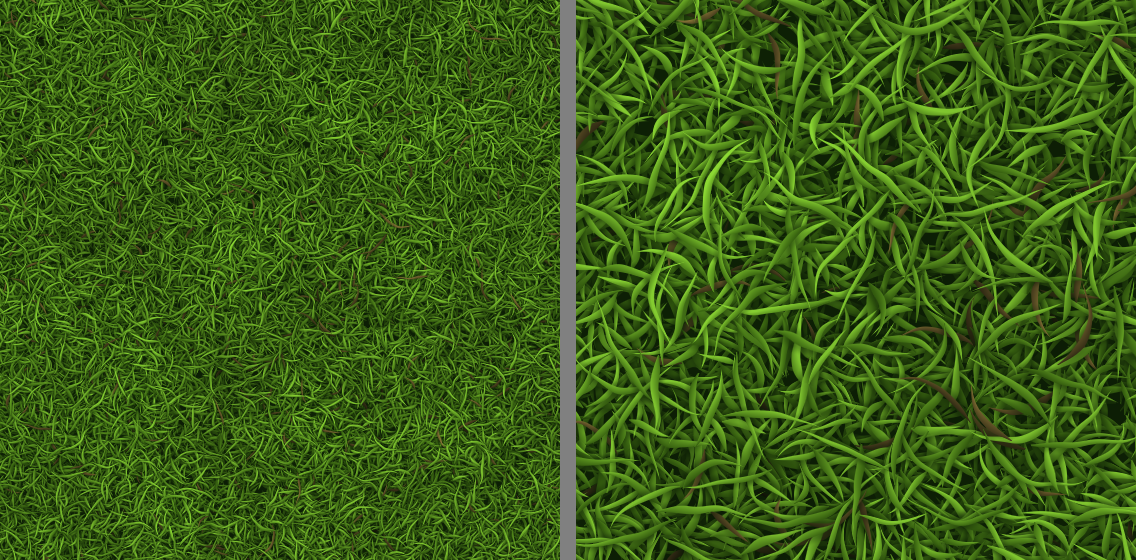
Left, the full canvas; right, a detail of the centre.
Give the GLSL for this texture, as a WebGL 2 fragment shader.

```glsl
#version 300 es
precision highp float;

#define LAYERS 18
#define LONG_LAYERS 2
#define SHORT_CELLS 38.0
#define LONG_CELLS 24.0
#define BLADE_WIDTH 0.0022
#define BEND 0.45
#define SHADOW_REACH 0.0045
#define SHADOW_STRENGTH 0.3
#define DEAD_SHARE 0.025
#define SOIL vec3(0.05, 0.12, 0.02)
#define LEAF vec3(0.21, 0.37, 0.06)
#define TIP vec3(0.47, 0.73, 0.17)

uniform vec2 u_resolution;
out vec4 fragColor;

// Three random values in 0..1 for an integer cell
vec3 hash3(ivec3 cell) {
    uvec3 v = uvec3(cell) * 1664525u + 1013904223u;
    v.x += v.y * v.z;
    v.y += v.z * v.x;
    v.z += v.x * v.y;
    v ^= v >> 16u;
    v.x += v.y * v.z;
    v.y += v.z * v.x;
    v.z += v.x * v.y;
    return vec3(v >> 8u) / 16777216.0;
}

float cornerGradient(ivec2 corner, vec2 offset, int seed) {
    float angle = 6.2832 * hash3(ivec3(corner, seed)).x;
    return dot(vec2(cos(angle), sin(angle)), offset);
}

float gradientNoise(vec2 p, int seed) {
    ivec2 i = ivec2(floor(p));
    vec2 f = fract(p);
    vec2 w = f * f * f * (f * (f * 6.0 - 15.0) + 10.0);
    float low = mix(cornerGradient(i, f, seed),
                    cornerGradient(i + ivec2(1, 0), f - vec2(1, 0), seed), w.x);
    float high = mix(cornerGradient(i + ivec2(0, 1), f - vec2(0, 1), seed),
                     cornerGradient(i + ivec2(1, 1), f - vec2(1, 1), seed), w.x);
    return mix(low, high, w.y);
}

vec3 grassColor(float tone) {
    tone = clamp(tone, 0.0, 1.05) * 2.0;
    return tone < 1.0 ? mix(SOIL, LEAF, tone) : mix(LEAF, TIP, tone - 1.0);
}

// Paints the blade rooted in one cell, with its soft shadow, over the color
vec3 paintBlade(vec3 color, vec2 p, ivec2 cell, int layer, float cells, float pixel) {
    vec3 place = hash3(ivec3(cell, layer + 100));
    vec3 look = hash3(ivec3(cell, layer + 200));

    // Blade space: x runs from root to tip, y across
    vec2 q = p - (vec2(cell) + place.xy) / cells;
    float angle = 6.2832 * place.z;
    vec2 along = vec2(cos(angle), sin(angle));
    q = vec2(dot(q, along), dot(q, vec2(-along.y, along.x)));
    float halfLength = mix(0.45, 0.9, look.x) / cells;
    float u = q.x / halfLength;
    if (abs(u) > 1.0) return color;
    q.y -= BEND * (look.y * 2.0 - 1.0) * halfLength * (u * u - 0.4);

    // Tapered outline
    float s = 0.5 + 0.5 * u;
    float profile = (1.0 - s * s) * smoothstep(-0.1, 0.3, s);
    float width = BLADE_WIDTH * mix(0.75, 1.25, fract(look.y * 17.0)) * profile;
    float edge = abs(q.y) - width;
    float coverage = clamp(0.5 - edge / pixel, 0.0, 1.0) * min(1.0, 2.0 * width / pixel);
    float shadow = (1.0 - smoothstep(0.0, SHADOW_REACH, edge)) * min(1.0, 1.5 * profile);

    // Higher blades and tips are brighter, one side catches the light
    float height = float(layer) / float(LAYERS - 1);
    float tone = mix(0.3, 1.0, height) + 0.44 * (look.z - 0.5);
    float side = clamp(q.y / max(width, 0.5 * pixel), -1.0, 1.0);
    tone *= mix(0.65, 1.1, s) * (1.0 + 0.2 * side * sign(along.x));
    vec3 blade = grassColor(tone);
    if (fract(look.x * 53.0) < DEAD_SHARE) blade = vec3(0.42, 0.36, 0.17) * tone;

    color = mix(color, SOIL, SHADOW_STRENGTH * shadow);
    return mix(color, blade, coverage);
}

void main() {
    float scale = min(u_resolution.x, u_resolution.y);
    float pixel = 1.0 / scale;
    vec2 uv = gl_FragCoord.xy / scale;

    // Slight waviness of all blades
    vec2 p = uv + 0.004 * vec2(gradientNoise(uv * 40.0, 1), gradientNoise(uv * 40.0, 2));

    // Blades from the ground up
    vec3 color = SOIL;
    for (int layer = 0; layer < LAYERS; layer++) {
        float cells = layer < LAYERS - LONG_LAYERS ? SHORT_CELLS : LONG_CELLS;
        vec2 shifted = p + vec2(0.37, 0.71) * float(layer);
        ivec2 home = ivec2(floor(shifted * cells));
        for (int y = -1; y <= 1; y++) {
            for (int x = -1; x <= 1; x++) {
                color = paintBlade(color, shifted, home + ivec2(x, y), layer, cells, pixel);
            }
        }
    }

    // Broad, faint light and dark patches
    color *= 1.0 + 0.18 * gradientNoise(uv * 6.0, 3);
    fragColor = vec4(color, 1.0);
}
```
